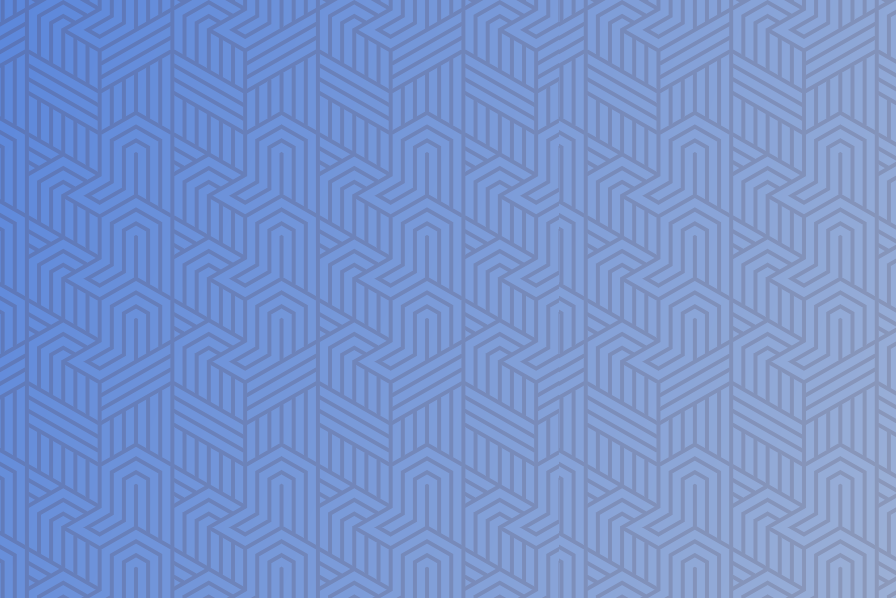
Reproduce this pattern procedurally as a WebGL 2 fragment shader.

```glsl
#version 300 es
precision highp float;
// Isometric maze of striped arches, blocks and folded bands over a blue gradient.
// Each cell has two columns; every region picks one of three stripe directions,
// and every fourth row swaps its arches for plain folded bands.

uniform vec2 u_resolution;
out vec4 outColor;

const float CELL_WIDTH = 0.1624;   // fraction of canvas width
const float SHEET_WIDTH = 0.6237;  // the sheet restarts here, cutting a cell
const float FIRST_EDGE = 0.030;
const float ROW_SCALE = 14.42;     // half rows over the canvas height
const float ROW_SHIFT = 12.70;
const float HALF_LINE = 0.165;     // in stripe spacings

float stripes(float t) {
    return abs(fract(t + 0.5) - 0.5);
}

bool isBandRow(float row) {
    return mod(row, 4.0) < 0.5;
}

// Levels that stay constant along rising (x) and falling (y) diagonals.
vec2 diagonals(vec2 p) {
    return vec2(3.0 * p.y - 0.5 * p.x, 3.0 * p.y + 0.5 * p.x);
}

// Left column: blocks with a wedge cut into the right side.
float blockColumn(vec2 p) {
    float row = floor(-diagonals(p).y / 6.0);
    p.y += 2.0 * row;
    vec2 g = diagonals(p);
    float edge = min(abs(g.y), abs(g.y + 6.0));
    bool upper = g.y > -3.0;
    bool wedge = false;
    float d;
    if (isBandRow(row)) {
        d = min(stripes(upper ? g.y : p.x), abs(g.y + 3.0));
    } else if (!upper) {
        d = stripes(p.x);
        if (p.x >= 0.0) d = min(d, abs(g.y + 3.0));
    } else if (p.x < 0.0) {
        d = min(stripes(g.x > 0.0 ? g.y : g.x), abs(g.x));
    } else {
        wedge = g.x < -3.0;
        bool rising = wedge && p.y > -1.0;
        d = min(stripes(rising ? g.x : g.y), abs(g.x + 3.0));
    }
    d = min(d, edge);
    return wedge ? d : min(d, 3.0 - abs(p.x));
}

// Right column: nested arches whose left legs fold into the wedge.
float archColumn(vec2 p) {
    float row = floor(-(3.0 * p.y + 0.5 * abs(p.x)) / 6.0);
    p.y += 2.0 * row;
    vec2 g = diagonals(p);
    float roof = 3.0 * p.y + 0.5 * abs(p.x);
    bool rightSide = p.x >= 0.0;
    bool bandRow = isBandRow(row);
    bool bandBelow = isBandRow(row + 1.0);
    float top = bandRow && rightSide ? abs(g.x) : abs(roof);
    float bottom = bandBelow && rightSide ? abs(g.x + 6.0) : abs(roof + 6.0);
    float d = min(top, bottom);
    bool folded = false;
    if (bandRow) {
        d = min(d, min(stripes(g.x > -3.0 ? g.x : p.x), abs(g.x + 3.0)));
    } else if (rightSide) {
        bool band = bandBelow && g.x < -6.0;
        d = min(d, stripes(band ? g.x : (g.x > -3.0 ? g.y : p.x)));
    } else {
        folded = g.y < -6.0;
        d = min(d, stripes(folded || g.y > -3.0 ? g.x : p.x));
    }
    return folded ? d : min(d, 3.0 - abs(p.x));
}

float mazeDistance(vec2 uv) {
    float sheetX = mod(uv.x, SHEET_WIDTH) - FIRST_EDGE;
    float x = 12.0 * fract(sheetX / CELL_WIDTH);
    float y = uv.y * ROW_SCALE - ROW_SHIFT;
    return x < 6.0 ? blockColumn(vec2(x - 3.0, y))
                   : archColumn(vec2(x - 9.0, y - 1.0));
}

void main() {
    vec2 uv = gl_FragCoord.xy / u_resolution;
    float pixel = 12.0 / (CELL_WIDTH * u_resolution.x);
    float line = 1.0 - smoothstep(HALF_LINE - 0.6 * pixel,
                                  HALF_LINE + 0.6 * pixel, mazeDistance(uv));

    // Gradient from the upper left to the lower right.
    float fade = 0.8 * uv.x + 0.2 * (1.0 - uv.y);
    vec3 fill = mix(vec3(0.36, 0.53, 0.86), vec3(0.61, 0.69, 0.84), fade);
    vec3 ink = mix(vec3(0.35, 0.46, 0.73), vec3(0.55, 0.60, 0.73), fade);
    outColor = vec4(mix(fill, ink, line), 1.0);
}
```
